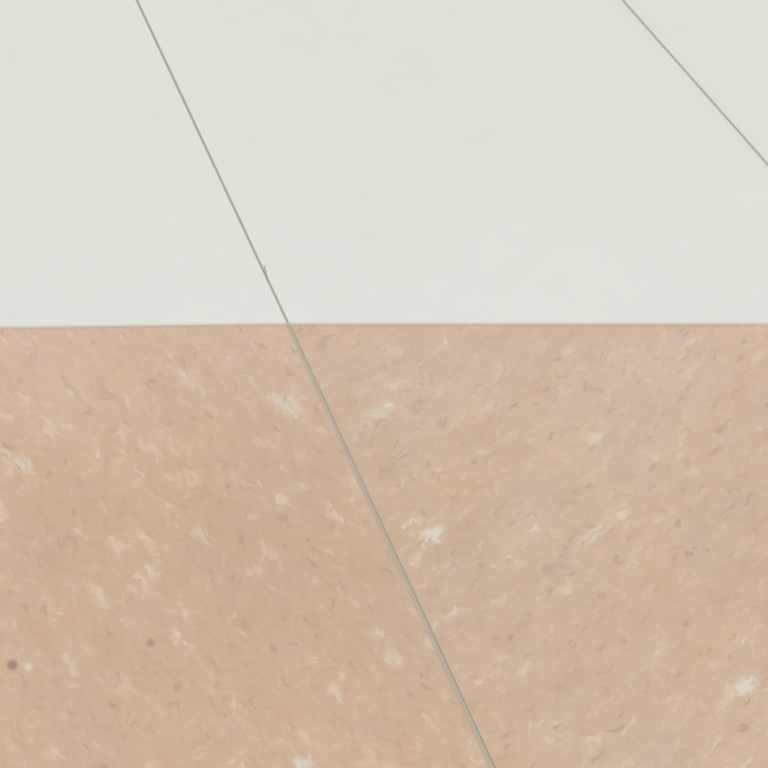
Give the GLSL for this texture, as a Shadertoy shader.

```glsl
// Pale wall panels above a band of speckled tan stone, crossed by thin slanted joints.
// Stone grain is layered cellular noise: each cell scatters one stretched soft grain, and
// the grains bend each other into ragged streaks. Joints are distances to segments.

#define PANEL_COLOR vec3(0.881, 0.881, 0.853)
#define STONE_LEFT  vec3(0.811, 0.699, 0.600)
#define STONE_RIGHT vec3(0.808, 0.706, 0.616)
#define CHALK_COLOR vec3(0.850, 0.820, 0.765)
#define CREAM_COLOR vec3(0.870, 0.775, 0.680)
#define SPOT_COLOR  vec3(0.600, 0.510, 0.455)
#define JOINT_COLOR vec3(0.600, 0.590, 0.545)
#define SEAM_COLOR  vec3(0.710, 0.670, 0.600)
#define BEND        vec2(0.376, 0.577)
#define MOTTLE      0.026
#define FLECKS      0.55

vec3 hash3(vec2 p) {
    vec3 q = fract(vec3(p.xyx) * vec3(0.1031, 0.1030, 0.0973));
    q += dot(q, q.yxz + 33.33);
    return fract((q.xxy + q.yzz) * q.zyx);
}

mat2 rotation(float a) {
    float c = cos(a), s = sin(a);
    return mat2(c, s, -s, c);
}

// Sum of signed soft grains, one per cell; rarity above 1 keeps only strong ones
float grains(vec2 p, float rarity) {
    vec2 cell = floor(p);
    float sum = 0.0;
    for (int j = -1; j <= 1; j++)
    for (int i = -1; i <= 1; i++) {
        vec2 id = cell + vec2(i, j);
        vec3 h = hash3(id + 71.0);
        vec2 d = p - id - h.xy;
        float tone = h.z * 2.0 - 1.0;
        sum += sign(tone) * pow(abs(tone), rarity) * exp(-dot(d, d) * 7.0);
    }
    return sum;
}

float segmentDistance(vec2 p, vec2 a, vec2 b) {
    vec2 v = b - a;
    return length(p - a - v * clamp(dot(p - a, v) / dot(v, v), 0.0, 1.0));
}

// Soft-edged stroke that never gets thinner than a pixel
float stroke(float d, float halfWidth, float px) {
    return 1.0 - smoothstep(halfWidth - px, halfWidth + px, abs(d));
}

// A single patch, broken up by the surrounding grain
float patchMask(vec2 p, vec2 center, vec2 size, float angle, float rough) {
    vec2 d = rotation(angle) * (p - center) / size;
    return smoothstep(0.1, 1.0, exp(-dot(d, d)) * (0.8 + 1.5 * rough));
}

vec3 panel(vec2 p) {
    float cloud = sin(p.x * 9.0 + 2.0 * sin(p.y * 7.0)) * sin(p.y * 13.0 + p.x * 4.0);
    float weave = grains(p * vec2(20.0, 34.0), 1.0) + 0.7 * grains(p * vec2(55.0, 80.0) + 13.0, 1.0);
    vec3 c = PANEL_COLOR + 0.003 * cloud + 0.004 * weave * vec3(1.0, 0.9, 1.1);
    return c + vec3(0.006, 0.004, 0.014) * (0.78 - p.y) * 2.0;
}

vec3 stone(vec2 p, float side) {
    // The grain runs down-right on the left slab and up-right on the other
    float angle = side < 0.0 ? 0.85 : -0.6;
    vec2 warp = vec2(grains(p * 42.0 + 5.0, 1.0), grains(p * 42.0 + 61.0, 1.0));
    vec2 flutter = vec2(grains(p * 110.0 + 17.0, 1.0), grains(p * 110.0 + 31.0, 1.0));
    vec2 q = rotation(angle) * (p + 0.010 * warp + 0.005 * flutter);
    float drift = grains(q * vec2(5.0, 8.0) + 3.0, 1.0);
    float broad = grains(q * vec2(13.0, 22.0), 1.0);
    float middle = grains(q * vec2(30.0, 60.0) + 9.0, 1.0);
    float fine = grains(q * vec2(68.0, 130.0) + 27.0, 1.0);
    float dust = grains(q * vec2(150.0, 210.0) + 51.0, 1.0);
    float ragged = 0.6 * fine + 0.45 * middle + 0.25 * dust;

    // Brightness and warmth wander separately
    vec3 c = mix(STONE_LEFT, STONE_RIGHT, smoothstep(-0.16, 0.14, side));
    c += MOTTLE * (0.35 * drift + 0.45 * broad + 0.5 * middle + 0.65 * fine + 0.35 * dust) * vec3(0.85, 1.0, 1.1);
    float warmth = grains(p * 9.0 + 37.0, 1.0) + 0.7 * grains(q * vec2(24.0, 38.0) + 19.0, 1.0);
    c += vec3(0.006, 0.000, -0.014) * warmth;
    c += vec3(0.010, 0.014, 0.026) * smoothstep(0.30, 0.58, p.y);
    vec2 shade = (p - vec2(0.36, 0.27)) * vec2(0.8, 1.0);
    c -= vec3(0.022, 0.018, 0.016) * exp(-dot(shade, shade) * 22.0);

    // Flecks gather in loose clusters: cream streaks, chalk bits and faint pits
    float cluster = clamp(0.75 + 0.9 * broad + 0.5 * drift, 0.15, 1.6);
    float sparse = grains(q * vec2(25.0, 46.0) + 43.0, 2.5);
    float tiny = grains(q * vec2(52.0, 100.0) + 80.0, 2.5);
    float cream = smoothstep(0.05, 0.9, sparse + 0.7 * ragged) + smoothstep(0.15, 0.9, tiny + 0.3 * dust);
    float chalk = smoothstep(0.4, 1.2, sparse + 0.8 * ragged) + 0.7 * smoothstep(0.45, 1.1, tiny + 0.5 * middle);
    float pits = smoothstep(0.25, 1.1, -tiny - 0.4 * ragged) + 0.6 * smoothstep(0.3, 1.2, -sparse - 0.7 * ragged);

    // Larger inclusions
    float big = 0.7 * patchMask(p, vec2(0.371, 0.475), vec2(0.032, 0.013), 0.75, ragged);
    big += 0.45 * patchMask(p, vec2(0.245, 0.505), vec2(0.028, 0.013), 0.8, ragged);
    big += 0.5 * patchMask(p, vec2(0.488, 0.453), vec2(0.030, 0.016), -0.6, ragged);
    big += 1.0 * patchMask(p, vec2(0.560, 0.305), vec2(0.021, 0.014), -0.4, ragged);
    big += 0.65 * patchMask(p, vec2(0.770, 0.303), vec2(0.025, 0.012), -0.5, ragged);
    big += 1.1 * patchMask(p, vec2(0.975, 0.108), vec2(0.019, 0.015), -0.5, ragged);
    big += 0.6 * patchMask(p, vec2(0.025, 0.397), vec2(0.026, 0.011), 0.6, ragged);
    big += 0.8 * patchMask(p, vec2(0.398, 0.008), vec2(0.020, 0.011), 0.2, ragged);
    big += 1.0 * patchMask(p, vec2(0.037, 0.132), vec2(0.006), 0.0, 0.1);
    float spots = patchMask(p, vec2(0.016, 0.134), vec2(0.008), 0.0, 0.1)
                + 0.6 * patchMask(p, vec2(0.196, 0.163), vec2(0.007), 0.0, 0.1);

    c = mix(c, CREAM_COLOR, clamp(0.34 * cream * cluster, 0.0, 0.65));
    c = mix(c, CHALK_COLOR, clamp(FLECKS * chalk * cluster + big, 0.0, 1.0));
    return mix(c, SPOT_COLOR, clamp(0.26 * pits + spots, 0.0, 0.8));
}

void mainImage(out vec4 fragColor, in vec2 fragCoord) {
    vec2 p = fragCoord / iResolution.xy;
    float px = 0.8 / min(iResolution.x, iResolution.y);

    // Signed distances to the ledge and to the long slanted seam
    float ledge = p.y - mix(0.573, 0.5775, smoothstep(0.0, 0.4, p.x));
    float slope = p.y > BEND.y ? 0.468 : 0.461;
    float seam = (p.x - BEND.x - slope * (BEND.y - p.y)) * 0.906;

    vec3 wall = panel(p);
    float corner = segmentDistance(p, vec2(0.808, 1.003), vec2(1.003, 0.782));
    float spur = segmentDistance(p, vec2(0.344, 0.653), vec2(0.348, 0.637));
    wall = mix(wall, JOINT_COLOR, 0.8 * stroke(seam, 0.0015, px * 1.3));
    wall = mix(wall, JOINT_COLOR, 0.65 * stroke(corner, 0.0014, px * 1.3));
    wall = mix(wall, JOINT_COLOR, 0.6 * stroke(spur, 0.0012, px));
    wall -= 0.018 * exp(-corner * 120.0);

    // The seam widens and firms up as it descends
    vec3 ground = stone(p, seam);
    float rise = smoothstep(0.0, 0.57, p.y);
    float width = mix(0.0045, 0.0030, rise);
    ground = mix(ground, SEAM_COLOR, 0.75 * stroke(seam + 0.001, width, px * 2.0));
    ground = mix(ground, JOINT_COLOR, mix(0.75, 0.5, rise) * stroke(seam - width * 0.5, 0.0012, px * 1.3));

    vec3 color = mix(ground, wall, smoothstep(-px, px, ledge));
    color = mix(color, vec3(0.750, 0.670, 0.625), 0.6 * exp(-pow(ledge / 0.0024, 2.0)));
    fragColor = vec4(color, 1.0);
}
```
